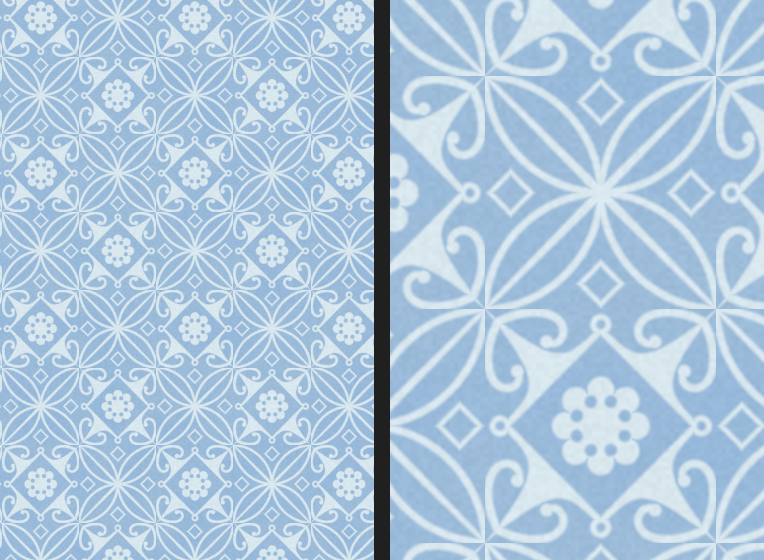
Left, the full canvas; right, a detail of the centre.
A Shadertoy shader for this pattern:

```glsl
// Pale tile lattice: four-petal stars alternating with rosettes in scrolled diamond frames.

float hash(vec2 p) {
    return fract(sin(dot(p, vec2(127.1, 311.7))) * 43758.5);
}

float valueNoise(vec2 p) {
    vec2 i = floor(p), f = fract(p);
    f = f * f * (3.0 - 2.0 * f);
    return mix(mix(hash(i), hash(i + vec2(1, 0)), f.x),
               mix(hash(i + vec2(0, 1)), hash(i + vec2(1, 1)), f.x), f.y);
}

float segment(vec2 p, vec2 a, vec2 b) {
    vec2 ab = b - a;
    return length(p - a - ab * clamp(dot(p - a, ab) / dot(ab, ab), 0.0, 1.0));
}

// Octant folding: x is the smaller coordinate, y the larger.
vec2 foldOctant(vec2 p) {
    p = abs(p);
    return p.x > p.y ? p.yx : p;
}

// Distance along the diagonal, and away from it.
vec2 diagonalAxes(vec2 q) {
    return vec2(q.x + q.y, q.y - q.x) * 0.7071;
}

float starTile(vec2 p) {
    vec2 q = foldOctant(p);
    vec2 d = diagonalAxes(q);
    float petal = abs(length(d - vec2(0.707, -0.753)) - 1.033) - 0.033;
    float rib = d.y - mix(0.042, 0.022, d.x / 1.414);
    float lozenge = abs((q.x + abs(q.y - 0.78)) * 0.7071 - 0.125) - 0.022;
    return min(min(petal, rib), min(lozenge, length(p) - 0.1));
}

// Spiral volute ending in a ball.
float scroll(vec2 q) {
    vec2 center = vec2(0.44, 0.79);
    vec2 last = center;
    float dist = 1e3;
    for (int i = 0; i <= 24; i++) {
        float t = float(i) / 24.0;
        float angle = mix(0.22, 5.1, t);
        float radius = mix(0.175, 0.075, t) + 0.29 * pow(1.0 - t, 9.0);
        vec2 point = center + radius * vec2(cos(angle), sin(angle));
        if (i > 0) dist = min(dist, segment(q, last, point) - mix(0.038, 0.032, t));
        last = point;
    }
    return min(dist, length(q - last) - 0.056);
}

// Scalloped rosette pierced by a ring of holes.
float rosette(vec2 p) {
    float sector = 0.7854;
    float angle = atan(p.y, p.x);
    float folded = abs(mod(angle + 0.5 * sector, sector) - 0.5 * sector);
    vec2 r = length(p) * vec2(cos(folded), sin(folded));
    float body = min(length(p) - 0.3, length(r - vec2(0.305, 0.0)) - 0.118);
    float hole = length(r - 0.225 * vec2(cos(0.5 * sector), sin(0.5 * sector))) - 0.052;
    return max(body, -hole);
}

float rosetteTile(vec2 p) {
    vec2 q = foldOctant(p);
    vec2 d = diagonalAxes(q);
    // Diamond frame whose sides swell into a spike toward each corner
    float spike = exp(-12.0 * d.y);
    float outer = (d.x - 0.61 - 0.8 * spike) / sqrt(1.0 + 92.0 * spike * spike);
    float frame = max(0.55 - d.x, outer);
    // Pierced bead at each diamond tip
    float bead = length(q - vec2(0.0, 0.87));
    float dist = min(min(frame, bead - 0.09), min(scroll(q), rosette(p)));
    return max(dist, 0.038 - bead);
}

void mainImage(out vec4 fragColor, in vec2 fragCoord) {
    vec2 uv = fragCoord / iResolution.x;

    // Checkerboard of tiles, each spanning -1 to 1
    vec2 grid = (uv - vec2(0.109, 1.242)) / vec2(0.2061, 0.2078);
    vec2 tile = floor(grid + 0.5);
    vec2 p = 2.0 * (grid - tile);
    float dist = mod(tile.x + tile.y, 2.0) < 0.5 ? starTile(p) : rosetteTile(p);

    float soft = 0.8 * max(9.7 / iResolution.x, 0.028);
    float ink = 1.0 - smoothstep(-soft, soft, dist);

    // Faint cloudy wear and fine paper grain
    float cloud = valueNoise(uv * 14.0) - 0.5;
    float grain = valueNoise(uv * 260.0) - 0.5;
    vec3 ground = vec3(0.602, 0.73, 0.852) + cloud * vec3(0.025, 0.012, -0.01);
    vec3 color = mix(ground, vec3(0.85, 0.905, 0.935), ink);
    color += 0.035 * grain + 0.008 * cloud;
    fragColor = vec4(color, 1.0);
}
```
